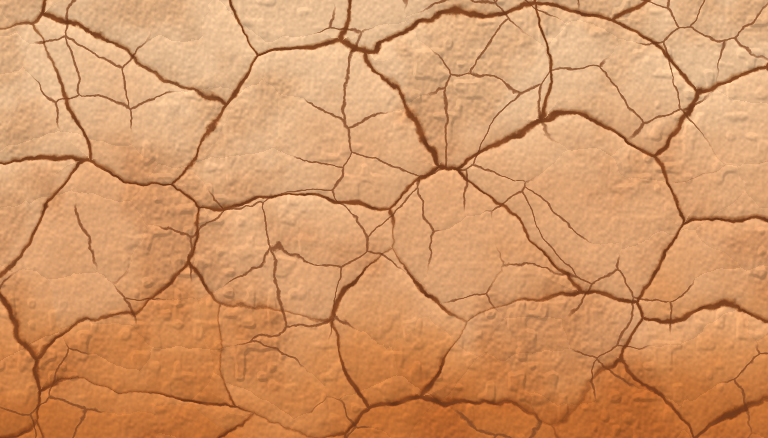
Write a WebGL 2 fragment shader that draws this texture.

```glsl
#version 300 es
precision highp float;
// Sun-baked clay: warped Voronoi plates split by deep, shadowed cracks, with
// thinner broken cracks inside them. Dusty grain and crumbs are lit from above,
// over a ramp from rusty soil at the bottom to pale sand at the top.
uniform vec2 u_resolution;
out vec4 fragColor;

vec2 hash2(vec2 p) {
  vec3 q = fract(p.xyx * vec3(0.1031, 0.1030, 0.0973));
  q += dot(q, q.yzx + 33.33);
  return fract((q.xx + q.yz) * q.zy);
}

float noise(vec2 p) {
  vec2 i = floor(p), f = fract(p);
  f = f * f * (3.0 - 2.0 * f);
  float low = mix(hash2(i).x, hash2(i + vec2(1, 0)).x, f.x);
  float high = mix(hash2(i + vec2(0, 1)).x, hash2(i + vec2(1, 1)).x, f.x);
  return mix(low, high, f.y);
}

float fbm(vec2 p) {
  float sum = 0.0, gain = 0.5;
  for (int i = 0; i < 5; i++) {
    sum += gain * noise(p);
    p = mat2(1.6, 1.2, -1.2, 1.6) * p + 7.3;
    gain *= 0.5;
  }
  return sum;
}

// Voronoi: x = distance to the border, yz = direction to it, w = plate value
vec4 plates(vec2 p) {
  vec2 cell = floor(p), f = fract(p), home = vec2(0), toHome = vec2(8);
  for (int y = -1; y <= 1; y++)
    for (int x = -1; x <= 1; x++) {
      vec2 g = vec2(x, y), r = g + 0.08 + 0.84 * hash2(cell + g) - f;
      if (dot(r, r) < dot(toHome, toHome)) { toHome = r; home = g; }
    }
  vec3 border = vec3(8, 0, 1);
  for (int y = -2; y <= 2; y++)
    for (int x = -2; x <= 2; x++) {
      vec2 g = home + vec2(x, y), r = g + 0.08 + 0.84 * hash2(cell + g) - f;
      vec2 across = r - toHome;
      if (dot(across, across) > 0.0001) {
        across = normalize(across);
        float d = dot(0.5 * (toHome + r), across);
        if (d < border.x) border = vec3(d, across);
      }
    }
  return vec4(border, hash2(cell + home + 51.0).y);
}

// Dust grain plus raised crumbs gathered in patches
float relief(vec2 p, float crumbs) {
  float lumps = smoothstep(0.58, 0.85, noise(p * 42.0 + 9.0));
  return 0.65 * fbm(p * 24.0) + 0.25 * noise(p * 130.0) + 0.5 * crumbs * lumps;
}

float crackLine(float d, float halfWidth, float px) {
  return 1.0 - smoothstep(halfWidth * 0.4, halfWidth + px, d);
}

void main() {
  float px = 1.0 / u_resolution.y;
  vec2 p = gl_FragCoord.xy * px;

  // Jagged, wandering crack paths
  vec2 bend = vec2(noise(p * 6.0), noise(p * 6.0 + 40.0)) - 0.5;
  vec2 jag = vec2(fbm(p * 22.0 + 5.0), fbm(p * 22.0 + 80.0)) - 0.5;
  vec2 q = p + 0.085 * bend + 0.03 * jag + 3.0;
  vec4 big = plates(q * vec2(2.9, 3.6));
  vec4 small = plates(q * vec2(6.6, 7.4) + 17.0);
  float dBig = big.x / 3.2, dSmall = small.x / 7.0;

  // Soil colour by height, drifting dust and plate
  float drift = fbm(p * 3.5 + 12.0) - 0.48;
  float tone = p.y + 0.5 * drift + 0.12 * (big.w - 0.5) + 0.05 * (small.w - 0.5);
  vec3 col = mix(vec3(0.75, 0.43, 0.20), vec3(0.83, 0.54, 0.31), smoothstep(0.0, 0.24, tone));
  col = mix(col, vec3(0.87, 0.64, 0.45), smoothstep(0.16, 0.42, tone));
  col = mix(col, vec3(0.92, 0.75, 0.58), smoothstep(0.45, 0.88, tone));

  // Rough dusty patches and lit grain
  float dusty = smoothstep(0.46, 0.66, fbm(p * 5.0 + 31.0));
  col = mix(col, col * vec3(0.91, 0.85, 0.79), dusty * 0.75);
  float crumbs = smoothstep(0.35, 0.65, noise(p * 5.0 + 63.0));
  float slope = relief(p, crumbs) - relief(p + vec2(-0.003, 0.006), crumbs);
  col *= 1.0 + clamp(slope * (0.32 + 0.25 * dusty), -0.17, 0.10);
  col *= 0.97 + 0.06 * noise(p * 190.0);

  // Plates curl at their borders: upper rims catch light, lower rims fall off
  float open = smoothstep(0.22, 0.5, noise(p * 4.5 + 22.0) + 0.25 * p.y);
  col *= 1.0 + 0.12 * big.z * exp(-dBig / 0.022) * (0.4 + 0.6 * open);
  col *= 1.0 + 0.05 * small.z * exp(-dSmall / 0.012);

  // Thin broken cracks
  float broken = smoothstep(0.47, 0.62, noise(p * 6.5 + 90.0) + 0.08 * p.y);
  float thin = broken * crackLine(dSmall, 0.0008 + 0.0017 * broken * noise(p * 17.0), px);
  col = mix(col, vec3(0.50, 0.28, 0.15), 0.8 * thin);

  // Deep cracks, wider where they run level, with a brown wall on the plate above
  float level = abs(big.z);
  float halfWidth = (0.0012 + 0.0052 * noise(p * 9.0 + 4.0)) * (0.55 + 0.6 * level);
  halfWidth *= 0.4 + 0.6 * open;
  float wallWidth = halfWidth + 0.008 * max(-big.z, 0.0) * noise(p * 12.0 + 70.0);
  float wall = crackLine(dBig, wallWidth, 2.0 * px);
  col = mix(col, col * vec3(0.80, 0.68, 0.55), wall * (0.35 + 0.65 * open));
  float deep = crackLine(dBig, halfWidth, px) * (0.3 + 0.7 * open);
  vec3 shadow = mix(vec3(0.38, 0.19, 0.09), vec3(0.54, 0.29, 0.14), noise(p * 40.0));
  col = mix(col, shadow, 0.92 * deep);

  fragColor = vec4(col, 1.0);
}
```
